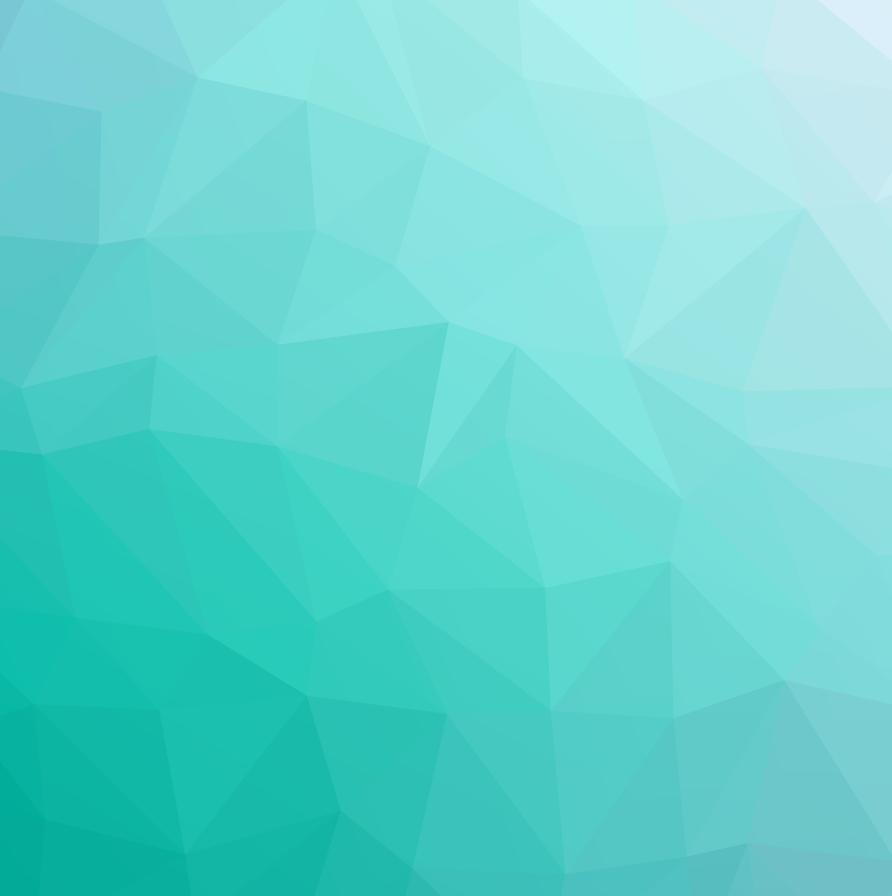
Give the GLSL for this background, as a Shadertoy shader.

```glsl
// Low-poly mesh of soft triangles, shaded from deep teal to pale ice blue.

const float CELLS = 7.4;         // mesh cells across the canvas
const float JITTER = 0.72;       // vertex scatter within a cell
const float FACET_BLEND = 0.86;  // share of flat colour in each facet
const float TONE_RANGE = 0.026;  // brightness spread between facets

// Sine-free hash, two values in 0..1
vec2 hash22(vec2 p) {
    vec3 q = fract(p.xyx * vec3(0.1031, 0.1030, 0.0973));
    q += dot(q, q.yzx + 33.33);
    return fract((q.xx + q.yz) * q.zy);
}

float cross2(vec2 a, vec2 b) {
    return a.x * b.y - a.y * b.x;
}

// Twice the signed area, positive when counter-clockwise
float signedArea(vec2 a, vec2 b, vec2 c) {
    return cross2(b - a, c - a);
}

// Four evenly spaced colour stops
vec3 ramp(vec3 a, vec3 b, vec3 c, vec3 d, float t) {
    vec3 k = clamp(3.0 * t - vec3(0.0, 1.0, 2.0), 0.0, 1.0);
    return mix(mix(mix(a, b, k.x), c, k.y), d, k.z);
}

// Smooth colour field beneath the mesh
vec3 colourField(vec2 uv) {
    vec3 bottom = ramp(vec3(0.00, 0.655, 0.58), vec3(0.08, 0.71, 0.65),
                       vec3(0.29, 0.755, 0.75), vec3(0.45, 0.74, 0.77), uv.x);
    vec3 lower = ramp(vec3(0.05, 0.745, 0.675), vec3(0.17, 0.80, 0.73),
                      vec3(0.36, 0.85, 0.81), vec3(0.51, 0.87, 0.87), uv.x);
    vec3 upper = ramp(vec3(0.34, 0.78, 0.78), vec3(0.43, 0.86, 0.84),
                      vec3(0.56, 0.905, 0.895), vec3(0.71, 0.91, 0.925), uv.x);
    vec3 top = ramp(vec3(0.50, 0.79, 0.85), vec3(0.57, 0.91, 0.89),
                    vec3(0.70, 0.94, 0.94), vec3(0.86, 0.93, 0.97), uv.x);
    return ramp(bottom, lower, upper, top, uv.y);
}

// Scattered mesh vertex, in cell units
vec2 meshVertex(vec2 id) {
    return id + 0.5 + JITTER * (hash22(id + 19.0) - 0.5);
}

// Distance inside the edge a-b of a counter-clockwise triangle
float edgeDistance(vec2 p, vec2 a, vec2 b) {
    return cross2(b - a, p - a) / length(b - a);
}

// Facet colour in rgb, weighted by its smoothed coverage in alpha
vec4 facet(vec2 p, vec2 a, vec2 b, vec2 c, float pixel) {
    float inside = min(edgeDistance(p, a, b),
                   min(edgeDistance(p, b, c), edgeDistance(p, c, a)));
    float coverage = clamp(inside / pixel + 0.5, 0.0, 1.0);
    vec2 centre = (a + b + c) / 3.0;
    vec3 flatColour = colourField(centre / CELLS);
    vec3 colour = mix(colourField(p / CELLS), flatColour, FACET_BLEND);
    colour += TONE_RANGE * (hash22(centre * 37.0 + 71.0).x - 0.5);
    return vec4(colour, 1.0) * coverage;
}

void mainImage(out vec4 fragColor, in vec2 fragCoord) {
    vec2 uv = fragCoord / iResolution.xy;
    vec2 p = uv * CELLS;
    float pixel = CELLS / min(iResolution.x, iResolution.y);
    vec2 home = floor(p - 0.5);

    // Tiny base weight keeps the average defined everywhere
    vec4 sum = vec4(colourField(uv), 1.0) * 0.001;

    // Two triangles from each nearby cell
    for (int y = -1; y <= 1; y++) {
        for (int x = -1; x <= 1; x++) {
            vec2 id = home + vec2(x, y);
            vec2 a = meshVertex(id);
            vec2 b = meshVertex(id + vec2(1.0, 0.0));
            vec2 c = meshVertex(id + vec2(1.0, 1.0));
            vec2 d = meshVertex(id + vec2(0.0, 1.0));

            // Split along the diagonal that gives the fuller triangles
            float rising = min(signedArea(a, b, c), signedArea(a, c, d));
            float falling = min(signedArea(a, b, d), signedArea(b, c, d));
            if (rising > falling) {
                sum += facet(p, a, b, c, pixel) + facet(p, a, c, d, pixel);
            } else {
                sum += facet(p, a, b, d, pixel) + facet(p, b, c, d, pixel);
            }
        }
    }
    fragColor = vec4(clamp(sum.rgb / sum.a, 0.0, 1.0), 1.0);
}
```
